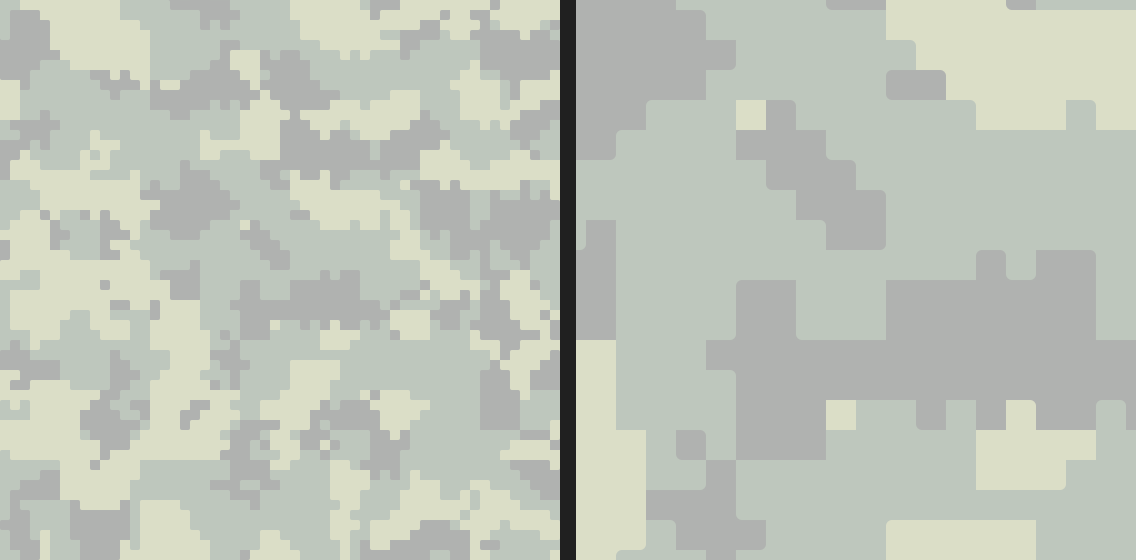
Left: the whole. Right: its middle third, enlarged.
A WebGL 1 fragment shader for this pattern:

```glsl
precision highp float;

uniform vec2 u_resolution;

const float CELLS = 56.0;          // cells across the canvas
const float REACH = 1.4;           // falloff of the blotch kernel, in cells
const float CREAM_LEVEL = 0.496;   // normal quantile: top 31 percent
const float GREY_LEVEL = 0.391;    // normal quantile: top 35 percent of the rest
const float CORNER_RADIUS = 0.2;   // in cells
const float ROUNDED_SHARE = 0.5;   // part of the corners that are rounded
const vec3 SAGE = vec3(0.745, 0.78, 0.74);
const vec3 CREAM = vec3(0.86, 0.87, 0.78);
const vec3 GREY = vec3(0.69, 0.70, 0.69);

vec2 hash2(vec2 p) {
  vec2 k = vec2(dot(p, vec2(127.1, 311.7)), dot(p, vec2(269.5, 183.3)));
  return fract(sin(k) * 43758.5453);
}

// Two independent smoothed noise fields with unit variance
vec2 blotchFields(vec2 cell) {
  vec2 sum = vec2(0.0);
  float power = 0.0;
  for (int j = -3; j <= 3; j++) {
    for (int i = -3; i <= 3; i++) {
      vec2 offset = vec2(float(i), float(j));
      float weight = exp(-length(offset) / REACH);
      sum += weight * (hash2(cell + offset) - 0.5);
      power += weight * weight;
    }
  }
  return sum / sqrt(power / 12.0);
}

// Cream lies over grey, grey lies over sage
vec3 cellColor(vec2 cell) {
  vec2 field = blotchFields(cell);
  if (field.x > CREAM_LEVEL) return CREAM;
  return field.y > GREY_LEVEL ? GREY : SAGE;
}

bool same(vec3 a, vec3 b) {
  return distance(a, b) < 0.01;
}

void main() {
  float scale = CELLS / min(u_resolution.x, u_resolution.y);
  vec2 p = gl_FragCoord.xy * scale;
  vec2 cell = floor(p);
  vec2 local = p - cell - 0.5;

  // The cell and its neighbours around the nearest corner
  vec2 side = vec2(local.x < 0.0 ? -1.0 : 1.0, local.y < 0.0 ? -1.0 : 1.0);
  vec2 edge = 0.5 - abs(local);
  vec3 own = cellColor(cell);
  vec3 beside = cellColor(cell + vec2(side.x, 0.0));
  vec3 above = cellColor(cell + vec2(0.0, side.y));
  vec3 diagonal = cellColor(cell + side);

  // Round some of the outer corners
  vec2 corner = cell + 0.5 * (side + 1.0);
  bool outer = same(beside, above) && same(beside, diagonal);
  if (outer && hash2(corner + 71.0).x < ROUNDED_SHARE) {
    float outside = length(max(CORNER_RADIUS - edge, 0.0)) - CORNER_RADIUS;
    own = mix(own, beside, clamp(0.5 + outside / scale, 0.0, 1.0));
  }

  // Blend across cell borders over one pixel
  vec2 cover = clamp(0.5 - edge / scale, 0.0, 1.0);
  vec3 color = mix(mix(own, beside, cover.x), mix(above, diagonal, cover.x), cover.y);
  gl_FragColor = vec4(color, 1.0);
}
```
